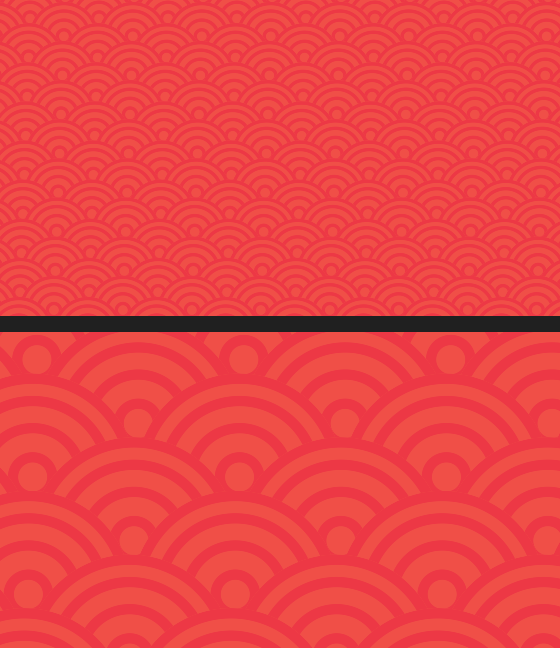
Top: the whole. Bottom: its middle third, enlarged.
This pattern is drawn by a Shadertoy shader. Its source:

```glsl
// Overlapping wave scales in two reds: rows of concentric rings, each row
// shifted by half a pitch and painted over the row above it.
// Lengths are in pitches, the distance between neighbouring scales.

const vec3 LIGHT_RED = vec3(0.94, 0.31, 0.28);
const vec3 DARK_RED = vec3(0.93, 0.22, 0.27);

const float SCALES_ACROSS = 8.12;
const float SCALE_RADIUS = 0.5;
const float LINE_WIDTH = 0.05;
const float PAIR_HEIGHT = 0.567;   // two rows
const float ODD_ROW_DROP = 0.308;  // even row to the odd row below it
const float ROW_DRIFT = -0.0103;   // sideways creep per row
const vec2 ANCHOR = vec2(3.844, 2.295);  // top of one scale in row 0

// Coverage of a disc, smoothed over one pixel.
float disc(float dist, float radius, float pixel) {
    return 1.0 - smoothstep(-0.5 * pixel, 0.5 * pixel, dist - radius);
}

// Coverage of a ring that lies just inside the given outer radius.
float ring(float dist, float outer, float pixel) {
    return disc(dist, outer, pixel) - disc(dist, outer - LINE_WIDTH, pixel);
}

// Four dark lines, spaced more closely towards the rim.
float scaleLines(float dist, float pixel) {
    float lines = ring(dist, SCALE_RADIUS, pixel);
    lines += ring(dist, 0.392, pixel);
    lines += ring(dist, 0.261, pixel);
    lines += ring(dist, 0.120, pixel);
    return lines;
}

// Top of the scale in a row, before repeating sideways.
vec2 rowTop(float row) {
    float odd = mod(row, 2.0);
    float x = 0.5 * odd + ROW_DRIFT * row;
    float y = floor(row * 0.5) * PAIR_HEIGHT + odd * ODD_ROW_DROP;
    return ANCHOR + vec2(x, y);
}

// Distance to the nearest scale centre in a row.
float rowDistance(vec2 p, float row) {
    vec2 offset = p - rowTop(row) - vec2(0.0, SCALE_RADIUS);
    offset.x = fract(offset.x + 0.5) - 0.5;
    return length(offset);
}

void mainImage(out vec4 fragColor, in vec2 fragCoord) {
    // Measure downwards from the top edge.
    float pixel = SCALES_ACROSS / iResolution.x;
    vec2 p = vec2(fragCoord.x, iResolution.y - fragCoord.y) * pixel;

    // Paint the rows that can reach this point, back to front.
    float firstRow = 2.0 * floor((p.y - ANCHOR.y) / PAIR_HEIGHT) - 3.0;
    vec3 color = DARK_RED;
    for (int i = 0; i < 6; i++) {
        float dist = rowDistance(p, firstRow + float(i));
        vec3 scaleColor = mix(LIGHT_RED, DARK_RED, scaleLines(dist, pixel));
        color = mix(color, scaleColor, disc(dist, SCALE_RADIUS, pixel));
    }
    fragColor = vec4(color, 1.0);
}
```
